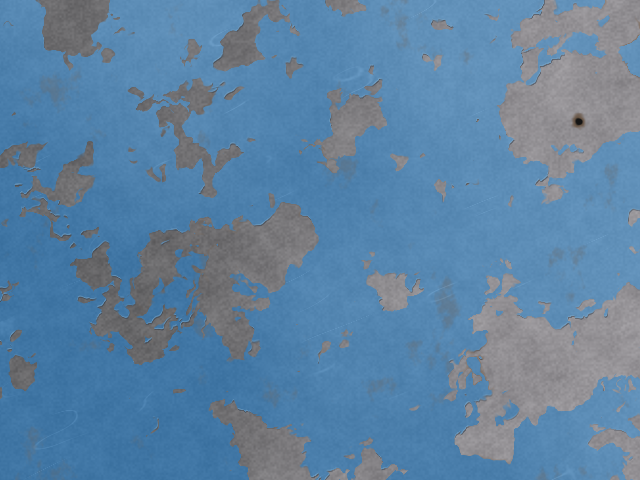
Reproduce this texture procedurally as a Shadertoy shader.

```glsl
// Weathered blue paint flaking off dull grey sheet metal
const vec3 PAINT_DARK  = vec3(0.25, 0.462, 0.645);
const vec3 PAINT_LIGHT = vec3(0.385, 0.572, 0.73);
const vec3 METAL_DARK  = vec3(0.41, 0.408, 0.415);
const vec3 METAL_LIGHT = vec3(0.58, 0.57, 0.585);
const vec3 RUST        = vec3(0.47, 0.36, 0.26);
const vec3 SHADOW      = vec3(0.20, 0.25, 0.31);
const vec3 RIM         = vec3(0.50, 0.66, 0.78);
const float PATCH_SCALE = 7.6;    // large patches per canvas height
const float PATCH_LEVEL = 0.588;  // higher leaves more paint
const float PATCH_TILT  = 0.7;    // lean of the patches, radians
const float RAGGED      = 0.58;   // weight of each finer octave
const float CHIP_SHARE  = 0.36;   // share of cells that hold a chip
const float CLUSTER     = 0.4;    // pull of the chips towards the patches
const float EDGE        = 0.006;  // softness of the paint edge
const float LIP         = 0.0024; // thickness of the lifted paint
const vec2  HOLE        = vec2(0.904, 0.747);

float hash(vec2 p) {
    return fract(sin(dot(p, vec2(127.1, 311.7))) * 43758.5453);
}

mat2 rot(float a) {
    float c = cos(a), s = sin(a);
    return mat2(c, -s, s, c);
}

float noise(vec2 p) {
    vec2 i = floor(p), f = fract(p);
    f = f * f * (3.0 - 2.0 * f);
    return mix(mix(hash(i), hash(i + vec2(1, 0)), f.x),
               mix(hash(i + vec2(0, 1)), hash(i + vec2(1, 1)), f.x), f.y);
}

// Five octaves, normalised to a mean of one half
float fbm(vec2 p) {
    float sum = 0.0, total = 0.0, amp = 1.0;
    for (int i = 0; i < 5; i++) {
        sum += amp * noise(p);
        total += amp;
        p = rot(0.9) * p * 2.07 + 17.3;
        amp *= RAGGED;
    }
    return sum / total;
}

vec2 jitter(vec2 p) {
    return vec2(noise(p), noise(p + 41.7)) - 0.5;
}

// Small scattered chips, positive inside
float chips(vec2 p, float scale, float seed) {
    vec2 g = p * scale, cell = floor(g);
    float best = -1.0;
    for (int y = -1; y <= 1; y++)
    for (int x = -1; x <= 1; x++) {
        vec2 id = cell + vec2(x, y), key = id + seed;
        if (hash(key + 5.1) > CHIP_SHARE) continue;
        vec2 centre = id + 0.2 + 0.6 * vec2(hash(key), hash(key + 9.7));
        vec2 d = rot(PATCH_TILT + 2.4 * (hash(key + 3.3) - 0.5)) * (g - centre);
        float radius = 0.06 + 0.36 * pow(hash(key + 7.9), 2.0);
        best = max(best, radius - length(d * vec2(1.0, 1.6)));
    }
    return best / scale;
}

// Bare metal field, positive where the paint is gone
float bare(vec2 p) {
    vec2 q = p + 0.022 * jitter(p * 34.0) + 0.011 * jitter(p * 80.0);
    vec2 stretched = rot(PATCH_TILT) * q * PATCH_SCALE * vec2(0.88, 1.12);
    float patches = fbm(stretched + 0.5 * jitter(q * 7.0) + 23.0) - PATCH_LEVEL;
    float small = max(chips(q, 20.0, 11.0), chips(q, 9.0, 57.0));
    return max(patches, small * 2.0 + CLUSTER * (patches + 0.07));
}

float bareMask(vec2 p) {
    return smoothstep(-EDGE, EDGE, bare(p));
}

void mainImage(out vec4 fragColor, in vec2 fragCoord) {
    vec2 uv = fragCoord / iResolution.xy;
    vec2 p = fragCoord / iResolution.y;
    float grain = noise(p * 230.0) - 0.5;
    float cloud = noise(p * 3.0 + 8.0) - 0.5;

    // Paint: broad light falloff, faint stains and hairline scuffs
    float light = 0.5 * uv.x + 0.4 * uv.y + 0.3 * cloud;
    vec3 paint = mix(PAINT_DARK, PAINT_LIGHT, smoothstep(0.2, 0.75, light));
    paint += 0.03 * grain + 0.05 * (fbm(p * 30.0) - 0.5);
    float stain = smoothstep(0.66, 0.8, fbm(p * vec2(14.0, 11.0) + 71.0));
    paint = mix(paint, METAL_DARK, 0.4 * stain);
    float scuff = abs(noise(rot(0.4) * p * vec2(7.0, 30.0)) - 0.5);
    scuff = 1.0 - smoothstep(0.0, 0.025, scuff);
    paint += 0.05 * scuff * smoothstep(0.6, 0.8, noise(p * 12.0 + 19.0));

    // Metal: brighter to the right, faintly brushed
    float brushed = noise(rot(0.5) * p * vec2(40.0, 170.0)) - 0.5;
    float sheen = smoothstep(0.1, 0.9, uv.x) + 0.3 * cloud;
    vec3 metal = mix(METAL_DARK, METAL_LIGHT, clamp(sheen, 0.0, 1.0));
    metal += 0.03 * brushed + 0.06 * grain + 0.12 * (fbm(p * 18.0 + 5.0) - 0.5);

    // Rust gathers in a few places near the edges of the metal
    float field = bare(p);
    float rustZone = smoothstep(0.7, 0.85, noise(p * 9.0 + 31.0)) * uv.x;
    metal = mix(metal, RUST, 0.6 * rustZone * (1.0 - smoothstep(0.0, 0.03, field)));

    // Lifted paint lip: shadow below it, broken bright rim on it
    float mask = smoothstep(-EDGE, EDGE, field);
    float paintAbove = 1.0 - bareMask(p + vec2(-0.4, 1.0) * LIP);
    float metalBelow = bareMask(p - vec2(-0.4, 1.0) * LIP);
    float lifted = smoothstep(0.5, 0.75, noise(p * 24.0 + 13.0));
    metal = mix(metal, SHADOW, 0.55 * paintAbove * (0.15 + 0.85 * lifted));
    paint = mix(paint, RIM, 0.5 * metalBelow * lifted);
    vec3 col = mix(paint, metal, mask);

    // Drilled hole with a rusty ring
    float hole = length((uv - HOLE) * vec2(iResolution.x / iResolution.y, 1.0));
    hole += 0.006 * (noise(p * 110.0) - 0.5);
    col = mix(col, RUST * 0.8, 0.8 * (1.0 - smoothstep(0.010, 0.018, hole)));
    col = mix(col, vec3(0.08), 1.0 - smoothstep(0.006, 0.011, hole));
    fragColor = vec4(clamp(col, 0.0, 1.0), 1.0);
}
```
